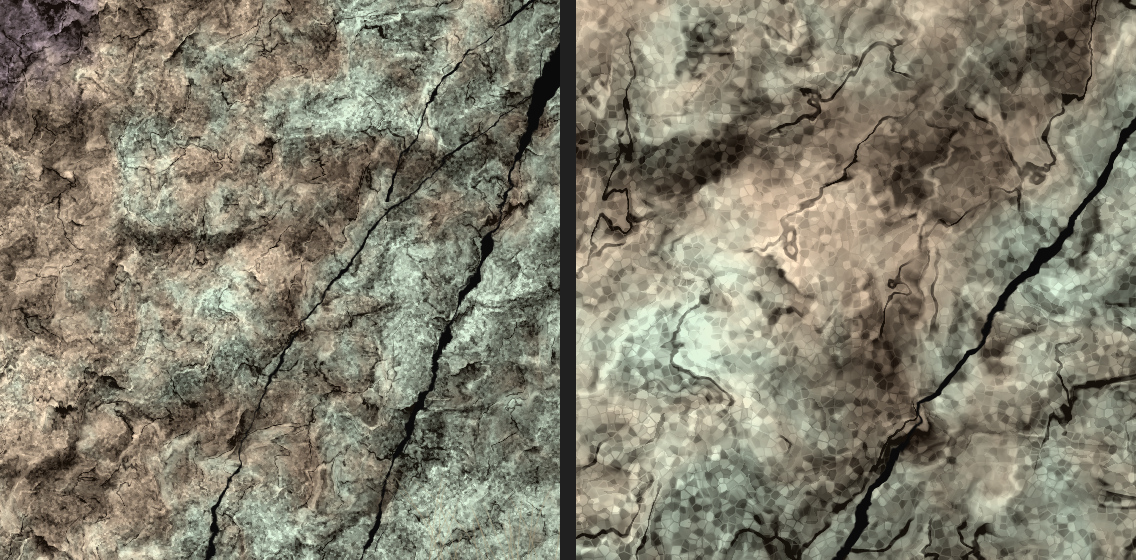
Left: the whole. Right: its middle third, enlarged.
This texture is drawn by a WebGL 2 fragment shader. Its source:

```glsl
#version 300 es
precision highp float;
uniform vec2 u_resolution;
out vec4 fragColor;

vec2 hash2(vec2 p) {
  vec3 q = fract(p.xyx * vec3(.1031, .103, .0973));
  q += dot(q, q.yzx + 33.33);
  return fract((q.xx + q.yz) * q.zy);
}

// Layered, rotated and bent sines, roughly -1 to 1
float waves(vec2 p) {
  float sum = 0., amp = .5;
  for (int i = 0; i < 5; i++) {
    p = mat2(.8, .6, -.6, .8) * p * 1.8 + vec2(1.7, 4.1);
    p += .5 * sin(p.yx);
    sum += amp * sin(p.x + 1.3 * sin(p.y));
    amp *= .6;
  }
  return sum;
}

// Cellular noise: x = border distance (F2 - F1), y = random value of the cell
vec2 cells(vec2 p) {
  vec2 base = floor(p);
  float near = 9., second = 9., id = 0.;
  for (int k = 0; k < 9; k++) {
    vec2 cell = base + vec2(k % 3 - 1, k / 3 - 1);
    float d = length(cell + hash2(cell) - p);
    if (d < near) { second = near; near = d; id = hash2(cell + 71.).x; }
    else second = min(second, d);
  }
  return vec2(second - near, id);
}

// Tilted planes, one per cell, blended at the borders
float facets(vec2 p) {
  vec2 base = floor(p);
  float sum = 0., total = 1e-9;
  for (int k = 0; k < 9; k++) {
    vec2 cell = base + vec2(k % 3 - 1, k / 3 - 1);
    vec2 d = p - cell - hash2(cell);
    float weight = exp(-9. * dot(d, d));
    sum += weight * dot(d, hash2(cell + 37.) * 2. - 1.);
    total += weight;
  }
  return sum / total;
}

float relief(vec2 p) {
  float h = 0., amp = .55, scale = 5.;
  for (int i = 0; i < 4; i++) {
    h += amp * facets(mat2(.95, .3, -.38, .8) * p * scale + float(i) * 19.) / scale;
    scale *= 2.1;
    amp *= .82;
  }
  return h;
}

float stroke(float offset, float halfWidth) {
  float px = 1. / u_resolution.y;
  return 1. - smoothstep(-px, px, abs(offset) - halfWidth);
}

void main() {
  vec2 p = gl_FragCoord.xy / u_resolution.y;
  float broad = waves(p * 6. + 3.), medium = waves(p * 17.), fine = waves(p * 48. + 9.);
  vec2 warped = p + vec2(.022 * medium + .005 * fine, .025 * waves(p * 14. + 40.));

  // Light from the upper left over the faceted rock
  float e = .0022, h = relief(warped);
  vec2 slope = vec2(relief(warped + vec2(e, 0)), relief(warped + vec2(0, e))) - h;
  float light = dot(slope / e, vec2(.45, -.85));
  float tone = .54 + .36 * light / (1. + .55 * abs(light)) + .09 * broad + .07 * medium + .05 * fine;

  // Pale weathered patches and streaks
  vec2 along = mat2(.88, .47, -.47, .88) * warped;
  float pale = smoothstep(.25, .75, waves(along * vec2(20., 11.) + 25.));
  tone += .2 * pale + .07 * waves(along * vec2(75., 18.));

  // Mineral grain
  vec2 small = cells(p * 205.), large = cells(warped * 105.);
  float grain = .42 * (small.y - .5) * smoothstep(0., .25, small.x) + .22 * (large.y - .5);
  tone += grain * (1. - .4 * pale) * (1. + .4 * broad);

  // Short ledges: bright lip above, fading shadow below
  for (int i = 0; i < 26; i++) {
    vec2 r = hash2(vec2(i, 5)), s = hash2(vec2(i, 83));
    float a = mix(-.5, 1.1, s.x), size = mix(.02, .06, s.y * s.y);
    vec2 q = mat2(cos(a), -sin(a), sin(a), cos(a)) * (p - r);
    float taper = max(0., 1. - q.x * q.x / (size * size));
    float y = q.y + 4. * q.x * q.x - .012 * medium - .005 * fine;
    float shade = (1. - smoothstep(-.002, .001, y)) * exp(min(y, 0.) / (.003 + .013 * taper * s.y));
    tone -= .75 * taper * shade;
    tone += .3 * taper * smoothstep(0., .003, y) * exp(-max(y, 0.) * 130.);
  }

  // Fine broken joints along cell borders
  float joints = 0.;
  for (int i = 0; i < 3; i++) {
    float scale = 4. + 4.5 * float(i);
    float border = cells(along * vec2(scale, scale * .6) + float(i) * 13.).x;
    float broken = smoothstep(-.05, .5, waves(p * 13. + float(i) * 31.));
    joints = max(joints, broken * stroke(border / scale * .6, .0013));
  }
  tone -= .5 * joints;

  // Long diagonal fissures
  float jitter = .012 * waves(p * 9. + 60.) + .004 * fine;
  float right = (p.x - .635 - .41 * p.y + jitter) * .92;
  float middle = (p.x - .365 - .33 * p.y - .55 * p.y * p.y * p.y + jitter) * .8;
  float rise = p.y - .64;
  float upper = (p.x - .68 - .45 * rise - 2.3 * rise * rise * rise - jitter) * .88;
  float gap = stroke(right, .0045 + .004 * medium + .013 * smoothstep(.68, .88, p.y));
  gap = max(gap, stroke(middle, .0021 + .0022 * broad + .001 * medium));
  gap = max(gap, step(0., rise) * stroke(upper, .0022 + .003 * medium));
  gap = max(gap, .8 * stroke(right - .03 + .06 * p.y + .02 * broad, .001 + .002 * medium));
  tone -= .16 * exp(-abs(right + .012) * 45.) + .1 * exp(-abs(middle) * 60.);

  // Brown to green stone, with a dim violet corner
  float corner = smoothstep(.24, .08, length(p - vec2(0, 1)) + .05 * medium);
  tone -= .25 * corner;
  float green = smoothstep(-.5, .6, 1.1 * (p.x - .45) + .5 * broad + .35 * medium - .3 * (p.y - .5));
  vec3 tint = mix(vec3(1.09, .98, .91), vec3(.93, 1.02, .99), green);
  tint = mix(tint, vec3(1.04, .94, 1.1), corner);
  vec3 color = mix(vec3(.14, .12, .095), vec3(.84, .835, .775), clamp(tone, -.08, 1.15)) * tint;
  color = mix(color, vec3(.045, .04, .038), gap);

  // Dry grass at the lower right
  for (int i = 0; i < 24; i++) {
    vec2 r = hash2(vec2(i, 211)), s = hash2(vec2(i, 307));
    float bend = (s.x - .6) * p.y + (s.y - .5) * 5. * p.y * p.y;
    float blade = stroke(p.x - .75 - .27 * r.x - bend, .0007);
    float tip = .04 + .15 * r.y;
    color = mix(color, vec3(.7, .64, .51), .6 * blade * (1. - smoothstep(tip * .7, tip, p.y)));
  }
  fragColor = vec4(clamp(color, 0., 1.), 1.);
}
```
